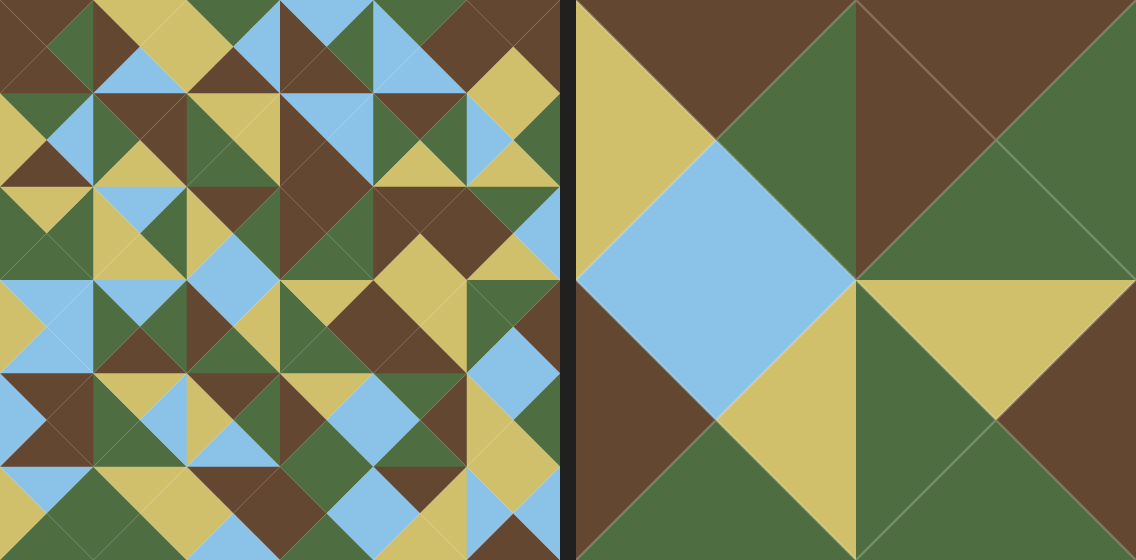
Left, the full canvas; right, a detail of the centre.
Give the GLSL for this pattern, as a Shadertoy shader.

```glsl
float hash(vec3 p) {
    uvec3 q = uvec3(ivec3(p) + 64);
    uint h = q.x * 7919u + q.y * 65537u + q.z * 31337u;
    h = (h ^ (h >> 15)) * 73471u;
    h = (h ^ (h >> 13)) * 92821u;
    h ^= h >> 16;
    return float(h & 65535u) / 65536.0;
}

vec3 palette(float t) {
    if (t < 0.28) return vec3(0.388, 0.278, 0.188);  // brown
    if (t < 0.54) return vec3(0.306, 0.427, 0.251);  // green
    if (t < 0.77) return vec3(0.541, 0.761, 0.910);  // blue
    return vec3(0.816, 0.753, 0.420);                // straw
}

// Each square tile is cut by its diagonals into four coloured triangles
vec3 triangleColor(vec2 p) {
    vec2 f = fract(p) - 0.5;
    float side = step(0.0, f.x + f.y) + 2.0 * step(0.0, f.x - f.y);
    return palette(hash(vec3(floor(p), side)));
}

// Distance to the nearest diagonal of the tile
float diagonalDistance(vec2 p) {
    vec2 f = abs(fract(p) - 0.5);
    return abs(f.x - f.y) * 0.7071;
}

void mainImage(out vec4 fragColor, in vec2 fragCoord) {
    float pixel = 6.0 / iResolution.y;
    vec2 p = fragCoord * pixel;

    // Average a 4 x 4 grid of samples for smooth triangle edges
    vec3 color = vec3(0.0);
    for (int y = 0; y < 4; y++)
        for (int x = 0; x < 4; x++)
            color += triangleColor(p + ((vec2(x, y) + 0.5) / 4.0 - 0.5) * pixel);
    color /= 16.0;

    // Faint pale seams along the diagonals
    float seam = clamp(0.5 + (0.004 - diagonalDistance(p)) / pixel, 0.0, 1.0);
    color = mix(color, vec3(1.0), 0.22 * seam);

    fragColor = vec4(color, 1.0);
}
```
